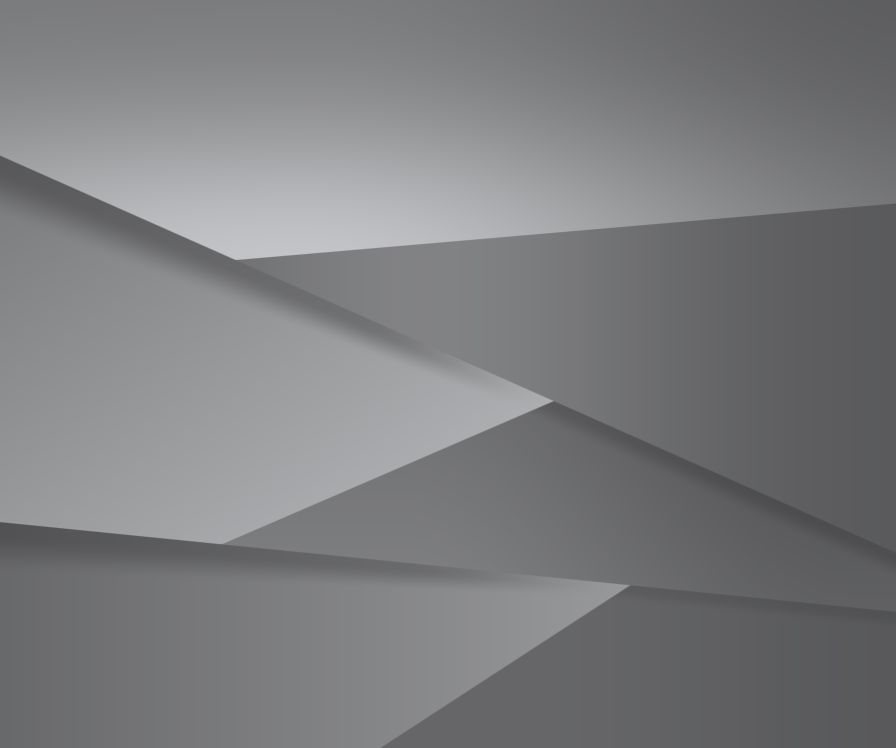
Write a Shadertoy shader that draws this background.

```glsl
// Overlapping grey paper panels with soft glows and shadows under their slanted edges.
#define TINT vec3(0.996, 1.0, 1.016)
#define GLOW_CENTER vec2(0.33, 0.64)
#define GLOW_FALLOFF vec2(2.0, 22.0)
#define GLOW_STRENGTH 0.30
#define UPPER_SHADOW 0.28
#define LOWER_SHADOW 0.22
#define FOLD_SHADOW 0.14

// Signed height of p above the line through a and b (canvas units).
float above(vec2 p, vec2 a, vec2 b) {
    return p.y - mix(a.y, b.y, (p.x - a.x) / (b.x - a.x));
}

// Antialiased coverage of the side where the height is positive.
float cover(float height) {
    float w = fwidth(height) * 0.7;
    return smoothstep(-w, w, height);
}

// Shadow factor: dark near the casting edge, fading out at the given width.
float shade(float depth, float width, float strength) {
    return 1.0 - strength * (1.0 - smoothstep(0.2 * width, width, depth));
}

void mainImage(out vec4 fragColor, in vec2 fragCoord) {
    vec2 p = fragCoord / iResolution.xy;

    // Panel edges
    float diagonal = above(p, vec2(0.0, 0.792), vec2(1.0, 0.261));
    float ridge    = above(p, vec2(0.2695, 0.653), vec2(1.0, 0.728));
    float midFold  = above(p, vec2(0.25, 0.2735), vec2(0.6185, 0.464));
    float base     = above(p, vec2(0.0, 0.302), vec2(1.0, 0.182));
    float lowFold  = above(p, vec2(0.4245, 0.0), vec2(0.704, 0.218));

    // Upper panels: glowing backdrop and the wedge on the right
    vec2 fromGlow = p - GLOW_CENTER;
    float backdrop = mix(0.47, 0.36, smoothstep(0.35, 1.0, p.x))
        + GLOW_STRENGTH * exp(-dot(fromGlow * fromGlow, GLOW_FALLOFF));
    float wedgeOffset = (p.x - 0.48) / 0.3;
    float wedge = 0.345 + 0.165 * exp(-wedgeOffset * wedgeOffset);
    float upper = mix(wedge, backdrop, cover(ridge));

    // Middle panels: bright left sheet and the darker fold
    float leftSheet = 0.55 + 0.20 * p.x + 0.25 * (0.5 - p.y);
    leftSheet *= shade(-diagonal, mix(0.085, 0.03, min(p.x / 0.62, 1.0)),
        UPPER_SHADOW * (1.0 - smoothstep(0.4, 0.62, p.x)));
    float rightFold = mix(0.48, 0.35, smoothstep(0.45, 0.95, p.x)) + 0.25 * (0.3 - p.y);
    rightFold *= shade(-diagonal, 0.035, FOLD_SHADOW);
    float middle = mix(rightFold, leftSheet, cover(midFold));

    // Bottom panels: left sheet and the dark corner
    float lowSheet = 0.41 + 0.27 * p.x;
    lowSheet *= shade(-base, mix(0.07, 0.02, min(p.x / 0.7, 1.0)),
        LOWER_SHADOW * (1.0 - smoothstep(0.45, 0.7, p.x)));
    float corner = mix(0.40, 0.35, smoothstep(0.6, 1.0, p.x));
    corner *= shade(-base, 0.025, 0.6 * FOLD_SHADOW);
    float lower = mix(corner, lowSheet, cover(lowFold));

    // Stack the panels
    float value = mix(middle, upper, cover(diagonal));
    value = mix(lower, value, cover(base));
    fragColor = vec4(value * TINT, 1.0);
}
```
